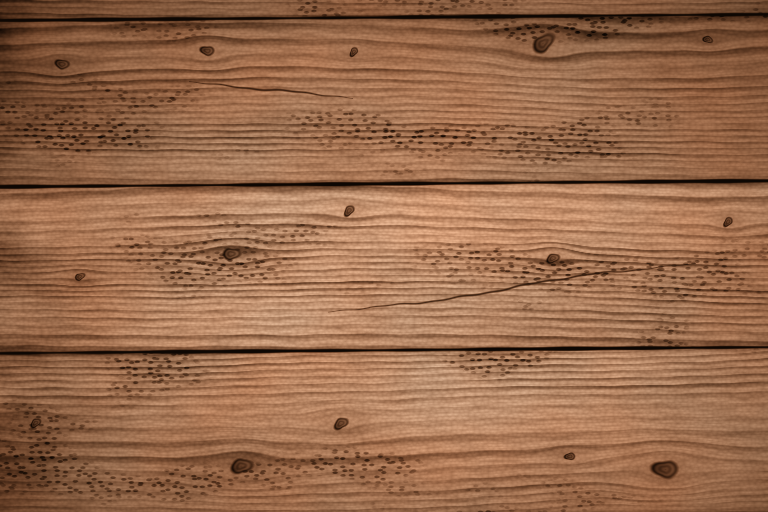
A Shadertoy shader for this texture:

```glsl
// Weathered horizontal timber planks with dark seams, knots, cracks and stains.
// Growth rings are a sawtooth of a height field that bends around hashed knots;
// layered sines give warps and stains, cellular noise gives fibres and pits.

vec2 hash2(vec2 p) {
    return fract(sin(vec2(dot(p, vec2(127.1, 311.7)), dot(p, vec2(269.5, 183.3)))) * 43758.5);
}

// Cellular noise: distance to the nearest scattered point
float cells(vec2 p) {
    vec2 cell = floor(p), f = fract(p);
    float nearest = 2.0;
    for (int j = -1; j <= 1; j++)
        for (int i = -1; i <= 1; i++) {
            vec2 offset = vec2(i, j);
            vec2 d = offset + hash2(cell + offset) - f;
            nearest = min(nearest, dot(d, d));
        }
    return sqrt(nearest);
}

// Layered, rotated sines, roughly -1 to 1
float waves(vec2 p) {
    float sum = 0.0, amp = 0.5;
    for (int i = 0; i < 5; i++) {
        p = mat2(0.8, -0.6, 0.6, 0.8) * p * 1.7 + 1.3;
        sum += amp * sin(p.x + 1.7 * sin(p.y));
        amp *= 0.6;
    }
    return sum;
}

// Brown ramp from near black to pale tan
vec3 woodColor(float tone) {
    return tone * (vec3(1.0, 0.5, 0.2) + vec3(0.0, 0.32, 0.48) * tone);
}

void mainImage(out vec4 fragColor, in vec2 fragCoord) {
    float px = 1.0 / iResolution.y;
    vec2 p = fragCoord * px;
    vec2 q = 2.0 * fragCoord / iResolution.xy - 1.0;

    // Planks, slightly tilted
    float plankHeight = 0.325;
    float y = p.y + 0.015 - 0.008 * p.x;
    float id = floor(y / plankHeight);
    vec2 local = vec2(p.x, y - id * plankHeight);
    vec2 seed = hash2(vec2(id, 4.0)) * 20.0;

    // Knots: they spread the grain and cover it with their own rings
    float bend = 0.0, knot = 0.0, knotTone = 0.0, halo = 0.0;
    for (float i = 0.0; i < 5.0; i++) {
        vec2 h = hash2(vec2(i + 2.0, id + 5.0));
        vec2 k = hash2(h * 91.0 + id);
        float size = mix(0.008, 0.025, k.x * k.x);
        vec2 d = local - vec2((i + 0.2 + 0.6 * h.x) * 0.3, 0.04 + 0.245 * h.y);
        vec2 e = d / (size * vec2(4.5, 2.4));
        float reach = exp(-dot(e, e));
        bend += 0.85 * d.y * reach;
        halo += reach;
        float a = 1.6 * k.y - 0.4;
        d = mat2(cos(a), -sin(a), sin(a), cos(a)) * d;
        float r = length(d * vec2(0.75, 1.2)) / size;
        r *= 1.0 + 0.1 * sin(3.0 * atan(d.y, d.x) + 9.0 * h.x);
        float mask = 1.0 - smoothstep(0.75, 1.15, r);
        float rings = 0.34 + 0.06 * sin(13.0 * r) + 0.1 * d.x / size;
        rings -= 0.13 * smoothstep(0.35, 0.0, abs(r - 0.85));
        knotTone = mix(knotTone, rings, mask);
        knot = max(knot, mask);
    }

    // Growth rings: slow rise to dark latewood, then a sharp return
    float height = local.y - bend
        + 0.011 * sin(2.3 * p.x + seed.x) + 0.005 * sin(5.1 * p.x + seed.y + 9.0 * local.y)
        + 0.0045 * waves(vec2(2.2 * p.x, 5.0 * local.y) + seed)
        + 0.0006 * sin(55.0 * p.x + 70.0 * local.y);
    float phase = 57.0 * height + 1.5 * sin(17.0 * height + seed.x);
    float ring = fract(phase);
    float latewood = smoothstep(0.25, 0.85, ring) * (1.0 - smoothstep(0.86, 1.0, ring));
    float strength = mix(0.1, 0.3, hash2(vec2(floor(phase), id)).x);
    strength *= 0.85 + 0.45 * waves(vec2(3.0 * p.x, 14.0 * local.y) + seed.yx);

    // Tone: rings, fibres, speckle and broad stains
    float stain = waves(vec2(1.4, 4.0) * local + seed);
    float tone = 0.75 - strength * latewood + 0.05 * stain;
    tone += 0.13 * (0.45 - cells(vec2(13.0 * p.x, 170.0 * height) + seed));
    tone += 0.1 * (0.45 - cells(p * vec2(110.0, 150.0)));
    tone -= 0.05 * min(halo, 1.0);
    tone *= 1.02 - 0.11 * smoothstep(1.0, 2.0, id);

    // Wear: pits gathered in patches, grime along the left side
    float patches = smoothstep(0.25, 0.8, waves(vec2(3.0, 9.0) * local + seed.yx + 3.0));
    float pits = 1.0 - smoothstep(0.15, 0.35, cells(vec2(50.0, 95.0) * local + seed));
    tone -= patches * (0.05 + 0.28 * pits);
    float grime = 0.5 + 0.5 * waves(vec2(7.0, 16.0) * p + 2.0);
    tone -= 0.32 * exp(-8.0 * p.x) * clamp(grime, 0.0, 1.0);
    tone = mix(tone, knotTone + 0.1 * (tone - 0.6), 0.9 * knot);

    // One long tapering crack on each middle plank
    float upper = step(1.5, id);
    vec2 c = local - mix(vec2(1.0, 0.12), vec2(0.53, 0.185), upper);
    float along = c.x / mix(0.36, 0.16, upper);
    float path = mix(0.137, -0.137, upper) * c.x + 0.004 * sin(13.0 * c.x)
        + 0.0012 * sin(47.0 * c.x) + 0.0007 * sin(110.0 * c.x);
    float crackWidth = 0.0018 * (1.0 - along * along);
    float crack = 1.0 - smoothstep(-px, px, abs(c.y - path) - crackWidth);
    crack *= step(abs(along), 1.0) * step(0.5, id) * step(id, 2.5);
    tone = mix(tone, 0.14, 0.85 * crack);

    // Vignette, seam shading and the seam itself
    tone *= 1.08 - 0.2 * dot(q, q);
    float seam = min(local.y, plankHeight - local.y);
    tone *= 1.0 - 0.3 * exp(-seam / 0.006);
    float gap = 0.003 + 0.0007 * sin(9.0 * p.x + 4.0 * floor(y / plankHeight + 0.5))
        + 0.0005 * sin(41.0 * p.x);
    tone = mix(0.05, tone, smoothstep(-px, px, seam - gap));

    // Slight reddish and yellowish drift
    vec3 tint = 1.0 + vec3(0.02, -0.02, -0.05) * waves(vec2(4.0, 7.0) * p + seed);
    fragColor = vec4(woodColor(clamp(tone, 0.04, 0.9)) * tint, 1.0);
}
```
